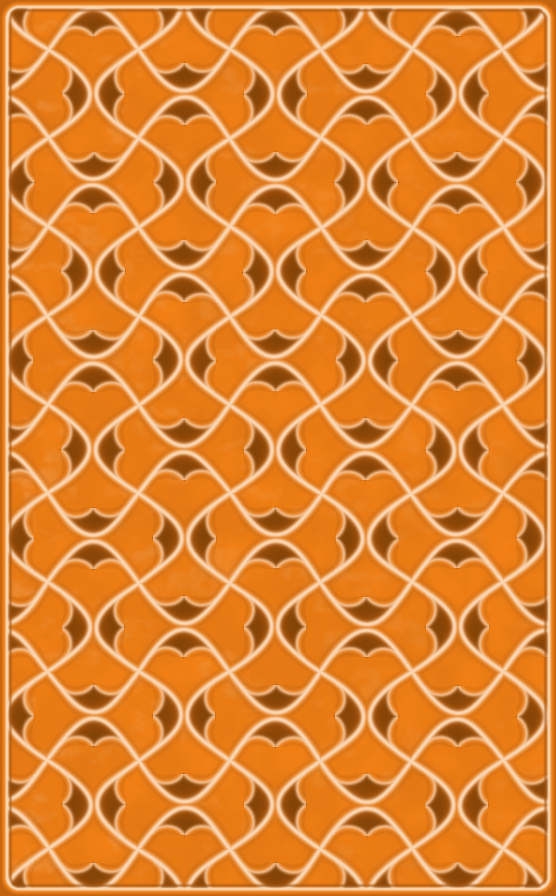
Give the GLSL for this pattern, as a Shadertoy shader.

```glsl
// Orange glazed panel: two crossing families of sine waves weave a lattice,
// and every wave crest holds a brown crescent cut by two round lobes.
// Distances to waves and lobes drive the raised cream lines and soft shading.

const float PI = 3.14159265;
const vec2 CELLS = vec2(6.11, 10.08);    // lattice cells across and down
const vec2 OFFSET = vec2(0.525);         // first lattice node, in cells
const float AMPLITUDE = 0.465;           // wave height, in cells

const vec3 ORANGE = vec3(0.92, 0.485, 0.08);
const vec3 BROWN  = vec3(0.51, 0.26, 0.025);
const vec3 UMBER  = vec3(0.62, 0.31, 0.04);
const vec3 PEACH  = vec3(0.93, 0.67, 0.44);
const vec3 CREAM  = vec3(0.99, 0.86, 0.73);

float hash(vec2 p) {
    p = fract(p * vec2(0.1031, 0.1197));
    p += dot(p, p.yx + 33.33);
    return fract((p.x + p.y) * p.x * 7.31);
}

float noise(vec2 p) {
    vec2 i = floor(p), f = fract(p);
    f = f * f * (3.0 - 2.0 * f);
    return mix(mix(hash(i), hash(i + vec2(1, 0)), f.x),
               mix(hash(i + vec2(0, 1)), hash(i + vec2(1, 1)), f.x), f.y);
}

float fbm(vec2 p) {
    float sum = 0.0, weight = 0.5;
    for (int i = 0; i < 4; i++) {
        sum += weight * noise(p);
        p = p * 2.03 + 17.0;
        weight *= 0.5;
    }
    return sum;
}

float roundedBox(vec2 p, vec2 halfSize, float radius) {
    vec2 q = abs(p) - halfSize + radius;
    return length(max(q, 0.0)) + min(max(q.x, q.y), 0.0) - radius;
}

// One family of waves running along t, stacked along n.
// Returns wave distance, lobe outline distance and crescent coverage.
vec3 waveFamily(float t, float n, float phase, float blur) {
    vec3 result = vec3(1.0, 1.0, 0.0);
    for (int i = 0; i < 2; i++) {
        float k = floor(n) + float(i);
        float height = phase * (1.0 - 2.0 * mod(k, 2.0)) * AMPLITUDE * sin(PI * t);
        float slope = AMPLITUDE * PI * cos(PI * t);
        float wave = (n - k - height) / sqrt(1.0 + slope * slope);
        result.x = min(result.x, abs(wave));

        // Crest space: x along the base, y towards the crest
        float side = height < 0.0 ? -1.0 : 1.0;
        vec2 crest = vec2(abs(fract(t) - 0.5), (n - k) * side);
        float lobe = length(crest - vec2(0.195, 0.028)) - 0.228;
        float inside = smoothstep(-blur, blur, -wave * side)
                     * smoothstep(0.09, 0.16, crest.y);
        result.y = min(result.y, mix(1.0, abs(lobe), inside));
        result.z = max(result.z, inside * smoothstep(-blur, blur, lobe));
    }
    return result;
}

float glow(float d, float width) {
    return exp(-d * d / (width * width));
}

void mainImage(out vec4 fragColor, in vec2 fragCoord) {
    vec2 uv = fragCoord / iResolution.xy;
    float aspect = iResolution.y / iResolution.x;
    float pixel = 1.0 / iResolution.x;

    // Lattice with a slight hand-made wobble
    vec2 g = uv * CELLS - OFFSET;
    g += 0.025 * (vec2(noise(g * 2.3), noise(g * 2.3 + 40.0)) - 0.5);
    float blur = max(0.012, 0.7 * pixel * CELLS.x);
    vec3 upright = waveFamily(g.y, g.x, 1.0, blur);
    vec3 level = waveFamily(g.x, g.y, -1.0, blur);
    float wave = min(upright.x, level.x);
    float lobe = min(upright.y, level.y);
    float crescent = max(upright.z, level.z);

    // Mottled glaze, smudged more towards the left
    float mottle = fbm(g * 3.0 + 5.0);
    float smudge = smoothstep(0.52, 0.78, fbm(g * vec2(4.0, 5.5) + 60.0));
    vec3 field = ORANGE * (0.95 + 0.1 * mottle);
    field = mix(field, PEACH, smudge * mix(0.28, 0.1, uv.x));
    vec3 brown = mix(BROWN, UMBER, clamp(glow(wave, 0.09) + 0.5 * mottle - 0.1, 0.0, 1.0));
    vec3 color = mix(field, brown, crescent);

    // Shaded gutters beside the lines, then the raised lines
    float gutter = glow(min(wave, lobe) - 0.062, 0.025);
    color = mix(color, UMBER, 0.2 * gutter * (1.0 - crescent));
    color = mix(color, PEACH, 0.85 * glow(lobe, 0.027));
    color = mix(color, PEACH, glow(wave, 0.036));
    color = mix(color, CREAM, 0.9 * glow(wave, 0.023));
    color = mix(color, CREAM, 0.35 * glow(lobe, 0.015));

    // Rounded rim with a cream bead and a dark groove
    vec2 p = (uv - 0.5) * vec2(1.0, aspect);
    float edge = roundedBox(p, vec2(0.5, 0.5 * aspect) - 0.0125, 0.022);
    vec3 rim = mix(ORANGE, UMBER, 0.55 * smoothstep(0.005, 0.013, edge));
    color = mix(color, rim, smoothstep(-pixel, pixel, edge));
    color = mix(color, UMBER, 0.65 * glow(edge + 0.006, 0.003));
    color = mix(color, CREAM, 0.95 * glow(edge, 0.0035));

    fragColor = vec4(color, 1.0);
}
```
